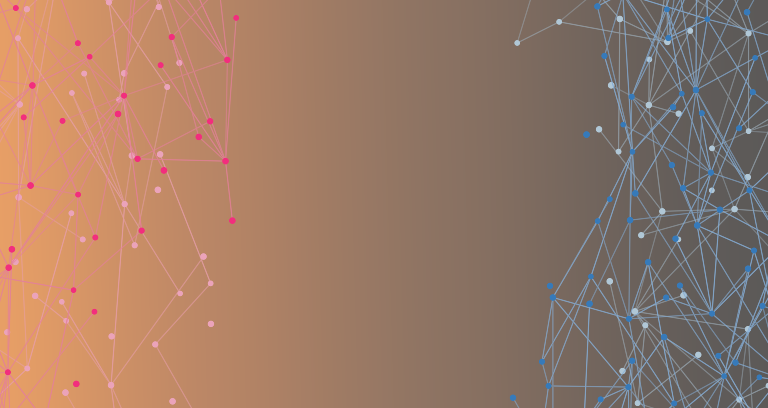
Give the GLSL for this background, as a WebGL 2 fragment shader.

```glsl
#version 300 es
precision highp float;

uniform vec2 u_resolution;
out vec4 fragColor;

const int ROSE = 0, BLUSH = 1, BLUE = 2, ICE = 3;

vec2 hash2(vec2 p) {
    vec3 q = fract(p.xyx * vec3(0.1031, 0.103, 0.0973));
    q += dot(q, q.yzx + 33.33);
    return fract((q.xx + q.yz) * q.zy);
}

// Soft coverage of a shape whose edge lies at distance 0
float cover(float d) {
    float halfPixel = 0.5 / u_resolution.y;
    return 1.0 - smoothstep(-halfPixel, halfPixel, d);
}

float segmentDistance(vec2 p, vec2 a, vec2 b) {
    vec2 ab = b - a;
    float t = clamp(dot(p - a, ab) / max(dot(ab, ab), 1e-5), 0.0, 1.0);
    return length(p - a - ab * t);
}

// Area each network may occupy, bounded by a line on its inner side
bool insideRegion(vec2 p, int layer) {
    if (layer == ROSE) return p.x < mix(0.27, 0.6, smoothstep(0.3, 0.46, p.y));
    if (layer == BLUSH) return p.x < mix(0.6, 0.46, smoothstep(0.3, 0.45, p.y));
    if (layer == BLUE) return p.x > min(1.22 + 0.4 * p.y, 1.4);
    return p.x > 1.42 - 0.17 * step(0.88, p.y);
}

// Jittered node of a cell: position in xy, presence in z; even cells are hubs
vec3 node(vec2 cell, float size, float density, int layer) {
    vec2 seed = cell + 41.0 + 73.0 * float(layer);
    vec2 position = (cell + 0.1 + 0.8 * hash2(seed)) * size;
    vec2 parity = mod(cell, 2.0);
    float hubBonus = parity.x + parity.y < 0.5 ? 0.25 : 0.0;
    bool present = hash2(seed + 19.7).x < density + hubBonus && insideRegion(position, layer);
    return vec3(position, present ? 1.0 : 0.0);
}

// Coverage of links in x and dots in y
vec2 network(vec2 p, float size, float density, float linkChance, int layer) {
    vec2 home = floor(p / size);
    vec2 mask = vec2(0.0);
    for (int j = -4; j <= 4; j++) {
        for (int i = -2; i <= 2; i++) {
            vec2 cell = home + vec2(i, j);
            vec3 a = node(cell, size, density, layer);
            if (a.z < 0.5) continue;
            float radius = 0.0068 + 0.0014 * hash2(cell + 5.3).x;
            mask.y = max(mask.y, cover(length(p - a.xy) - radius));

            // Links to nearby cells, most of them snapped to a hub
            for (int k = 0; k < 4; k++) {
                vec2 seed = cell + 13.0 * float(k) + 57.0 * float(layer);
                vec2 pick = hash2(seed + 90.3);
                vec2 target = cell + floor(pick * vec2(4.0, 7.0)) - vec2(1.0, 3.0);
                if (k < 3) target -= mod(target, 2.0);
                vec3 b = node(target, size, density, layer);
                vec2 chance = hash2(seed + 157.9);
                if (b.z < 0.5 || chance.x > linkChance) continue;
                float line = cover(segmentDistance(p, a.xy, b.xy) - 0.0015);
                mask.x = max(mask.x, line * mix(0.6, 1.0, chance.y));
            }
        }
    }
    return mask;
}

// Warm to grey sweep across the canvas
vec3 backdrop(vec2 uv) {
    float x = uv.x + 0.015 * (uv.y - 0.5);
    vec3 color = mix(vec3(0.92, 0.63, 0.4), vec3(0.75, 0.535, 0.4), smoothstep(-0.06, 0.28, x));
    color = mix(color, vec3(0.57, 0.46, 0.39), smoothstep(0.18, 0.58, x));
    color = mix(color, vec3(0.36, 0.35, 0.345), smoothstep(0.46, 1.02, x));
    return color;
}

vec3 paint(vec3 base, vec2 mask, vec3 linkColor, float linkAlpha, vec3 dotColor) {
    base = mix(base, linkColor, mask.x * linkAlpha);
    return mix(base, dotColor, mask.y);
}

void main() {
    vec2 uv = gl_FragCoord.xy / u_resolution;
    vec2 p = uv * vec2(1.882, 1.0);
    vec3 color = backdrop(uv);

    // Pink networks on the left
    if (p.x < 0.65) {
        color = paint(color, network(p, 0.115, 0.65, 0.38, BLUSH),
            vec3(0.91, 0.62, 0.68), 0.75, vec3(0.92, 0.64, 0.73));
        color = paint(color, network(p, 0.125, 0.72, 0.68, ROSE),
            vec3(0.89, 0.5, 0.6), 0.9, vec3(0.95, 0.18, 0.49));
    }

    // Blue networks on the right
    if (p.x > 1.15) {
        color = paint(color, network(p, 0.11, 0.62, 0.48, ICE),
            vec3(0.62, 0.69, 0.74), 0.65, vec3(0.69, 0.78, 0.84));
        color = paint(color, network(p, 0.094, 0.8, 0.68, BLUE),
            vec3(0.52, 0.68, 0.84), 0.85, vec3(0.21, 0.48, 0.73));
    }
    fragColor = vec4(color, 1.0);
}
```
